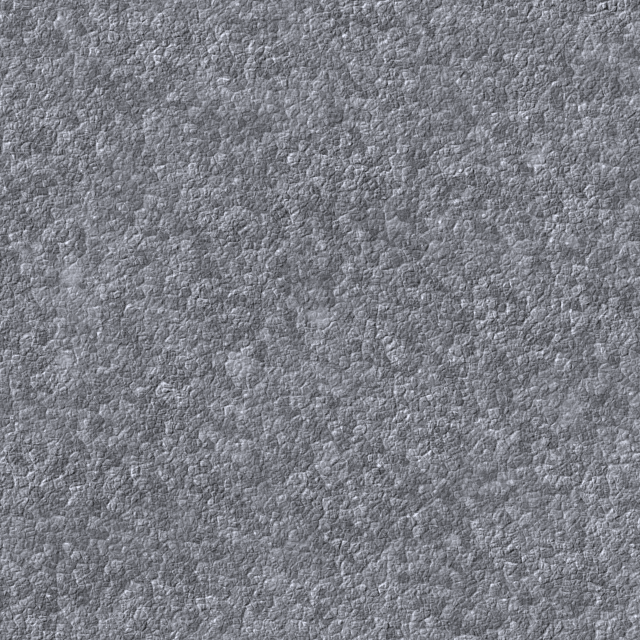
Reproduce this texture procedurally as a Shadertoy shader.

```glsl
// Draws a rough grey stone surface: tiny chipped grains under raking light, with pale flecks.

const vec3  STONE_TINT     = vec3(0.985, 1.0, 1.06);
const float BASE_TONE      = 0.492;
const float RELIEF         = 0.40;   // strength of lit and shaded grain edges
const float GRAIN_CONTRAST = 0.17;   // tone spread between grains
const float MOTTLE         = 0.022;  // strength of broad cloudy patches
const float GRAIN_FREQ     = 58.0;   // coarse grains across the canvas
const int   GRAIN_LAYERS   = 3;
const vec2  TO_LIGHT       = vec2(-0.80, 0.60);
const float LIGHT_STEP     = 0.0026;
const float FLECK_FREQ     = 85.0;
const float FLECK_SHARE    = 0.09;
const float PEBBLE_FREQ    = 15.0;
const float PEBBLE_SHARE   = 0.09;
const mat2  TURN           = mat2(0.80, 0.60, -0.60, 0.80);

vec3 hash3(vec2 p) {
    vec3 q = fract(vec3(p.xyx) * vec3(0.1031, 0.1030, 0.0973));
    q += dot(q, q.yxz + 33.33);
    return fract((q.xxy + q.yzz) * q.zyx);
}

// Cellular noise: x = distance to the cell border, y = random value of the cell.
vec2 cellular(vec2 p) {
    vec2 cell = floor(p);
    float nearest = 9.0, second = 9.0, id = 0.0;
    for (int y = -1; y <= 1; y++)
    for (int x = -1; x <= 1; x++) {
        vec2 c = cell + vec2(x, y);
        vec3 h = hash3(c + 71.0);
        float d = length(c + h.xy - p);
        if (d < nearest) {
            second = nearest;
            nearest = d;
            id = h.z;
        } else {
            second = min(second, d);
        }
    }
    return vec2(second - nearest, id);
}

// Layered sines, turned at each layer; result lies roughly in -1..1.
float waves(vec2 p) {
    float sum = 0.0, amp = 0.5;
    for (int i = 0; i < 5; i++) {
        p = TURN * p * 1.6 + 2.7;
        sum += amp * sin(p.x + 1.5 * sin(p.y)) * cos(0.8 * p.y);
        amp *= 0.75;
    }
    return sum;
}

// Flat-topped grains: x = height, y = tone.
vec2 grains(vec2 uv) {
    vec2 p = uv * GRAIN_FREQ, sum = vec2(0.0);
    float amp = 0.5;
    for (int i = 0; i < GRAIN_LAYERS; i++) {
        vec2 c = cellular(p);
        float plateau = smoothstep(0.0, 0.38, c.x);
        sum += amp * vec2(plateau * (0.35 + 0.65 * c.y), 1.6 * (c.y - 0.5));
        p = TURN * p * 1.85 + 19.0;
        amp *= 0.78;
    }
    return sum;
}

// Sparse soft-edged spots, one at most per grid cell.
float spots(vec2 p, float share, float softness) {
    vec2 cell = floor(p);
    vec3 place = hash3(cell + 213.0);
    vec3 look = hash3(cell + 457.0);
    float radius = mix(0.08, 0.27, look.x * look.x);
    float d = length(p - cell - mix(vec2(0.3), vec2(0.7), place.xy));
    float shape = 1.0 - smoothstep(radius * (1.0 - softness), radius * (1.0 + softness), d);
    return shape * step(place.z, share) * mix(0.4, 1.0, look.y);
}

float stoneTone(vec2 uv) {
    // Ragged outlines
    vec2 warped = uv + 0.0022 * vec2(waves(uv * 45.0), waves(uv.yx * 45.0 + 8.0));

    // Grain tone and raking light
    vec2 here = grains(warped);
    float slope = here.x - grains(warped + TO_LIGHT * LIGHT_STEP).x;
    float roughness = 1.0 + 0.3 * waves(uv * 11.0 + 4.0);
    float tone = BASE_TONE + RELIEF * roughness * slope + GRAIN_CONTRAST * here.y;

    // Cloudy patches
    tone += MOTTLE * waves(uv * 4.0);

    // Pale pebbles and bright flecks
    float pebble = spots(warped * PEBBLE_FREQ, PEBBLE_SHARE, 0.3);
    tone = mix(tone, 0.68 + 0.15 * slope, 0.75 * pebble);
    tone += 0.26 * spots(TURN * warped * FLECK_FREQ, FLECK_SHARE, 0.45);
    return clamp(tone, 0.14, 0.92);
}

void mainImage(out vec4 fragColor, in vec2 fragCoord) {
    // Four samples per pixel smooth the edges
    float tone = 0.0;
    for (int i = 0; i < 4; i++) {
        vec2 offset = vec2(i % 2, i / 2) * 0.5 - 0.25;
        tone += 0.25 * stoneTone((fragCoord + offset) / iResolution.y);
    }
    fragColor = vec4(tone * STONE_TINT, 1.0);
}
```
